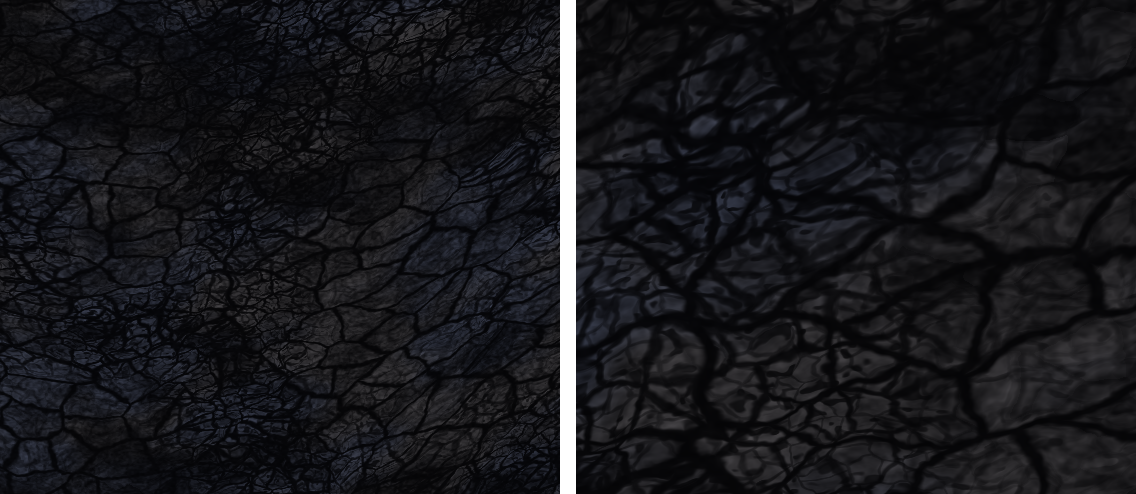
Left, the full canvas; right, a detail of the centre.
This texture is drawn by a WebGL 2 fragment shader. Its source:

```glsl
#version 300 es
precision highp float;
// Dark fractured rock: layered angular plates split by black cracks, with fine grain.

uniform vec2 u_resolution;
out vec4 fragColor;

vec2 hash2(vec2 p) {
    uvec2 v = uvec2(ivec2(p)) * 1664525u + 1013904223u;
    v.x += v.y * 1664525u;
    v.y += v.x * 1664525u;
    v ^= v >> 16u;
    v.x += v.y * 1664525u;
    v.y += v.x * 1664525u;
    v ^= v >> 16u;
    return vec2(v & 0xffffu) / 65535.0;
}

float noise(vec2 p) {
    vec2 i = floor(p), f = fract(p);
    f = f * f * (3.0 - 2.0 * f);
    float low = mix(hash2(i).x, hash2(i + vec2(1, 0)).x, f.x);
    float high = mix(hash2(i + vec2(0, 1)).x, hash2(i + vec2(1, 1)).x, f.x);
    return mix(low, high, f.y);
}

float fbm(vec2 p) {
    float sum = 0.0, amp = 0.533;
    for (int i = 0; i < 4; i++) {
        sum += amp * noise(p);
        p = mat2(1.6, 1.2, -1.2, 1.6) * p + 17.3;
        amp *= 0.5;
    }
    return sum;
}

// Voronoi plates: x = distance to the nearest edge, y = random value per plate
vec2 plates(vec2 p) {
    vec2 cell = floor(p), f = fract(p), home = vec2(0), toSeed = vec2(0);
    float best = 8.0;
    for (int y = -1; y <= 1; y++)
    for (int x = -1; x <= 1; x++) {
        vec2 g = vec2(x, y);
        vec2 r = g + hash2(cell + g) - f;
        if (dot(r, r) < best) {
            best = dot(r, r);
            home = g;
            toSeed = r;
        }
    }
    float edge = 8.0;
    for (int y = -2; y <= 2; y++)
    for (int x = -2; x <= 2; x++) {
        vec2 g = home + vec2(x, y);
        vec2 r = g + hash2(cell + g) - f;
        vec2 d = r - toSeed;
        if (dot(d, d) > 0.0001) edge = min(edge, dot(0.5 * (toSeed + r), normalize(d)));
    }
    return vec2(edge, hash2(cell + home + 71.0).y);
}

float gap(float edge, float width) {
    return smoothstep(width * 0.35, width * 1.35 + 0.015, edge);
}

void main() {
    vec2 uv = gl_FragCoord.xy / u_resolution.y;

    // Strata lie flat on the left and climb towards the right
    vec2 p = uv;
    p.y -= 0.24 * uv.x * uv.x - 0.05 * uv.x;
    p += 0.07 * (vec2(fbm(uv * 4.0), fbm(uv * 4.0 + 31.0)) - 0.5);
    vec2 jag = vec2(fbm(p * vec2(26, 38)), fbm(p * vec2(26, 38) + 53.0)) - 0.5;
    p += 0.022 * jag * vec2(1.3, 0.8);

    // Regions of broken rubble and of broad slabs
    float rubble = smoothstep(0.32, 0.66, fbm(p * vec2(4, 6) + 9.0) + 0.12 * (uv.x - 0.55));
    float shade = smoothstep(0.3, 0.7, fbm(p * vec2(5, 9) + 40.0));

    // Three generations of fractures
    vec2 slab = plates(p * vec2(9, 17) + 3.0);
    vec2 shard = plates(p * vec2(21, 34) + 25.0);
    vec2 chip = plates(p * vec2(46, 72) + 60.0);
    float wear = mix(0.5, 1.6, noise(p * vec2(13, 20) + 5.0));
    float solid = gap(slab.x, 0.045 * wear);
    solid *= mix(1.0, gap(shard.x, 0.075 * wear), 0.35 + 0.65 * rubble);
    solid *= mix(1.0, gap(chip.x, 0.09 * wear), 0.2 + 0.6 * rubble * (1.0 - 0.5 * shade));

    // Stone surface: flat plate tones, streaked relief and gritty grain
    vec2 s = p * vec2(55, 120);
    float relief = fbm(s) - fbm(s + vec2(0.35, -0.6));
    float grit = noise(uv * vec2(190, 250)) - 0.5;
    float speck = noise(p * vec2(120, 230) + 11.0);
    float tone = 0.122 + 0.045 * (slab.y - 0.5) + 0.055 * (shard.y - 0.5) + 0.025 * (chip.y - 0.5);
    tone += 0.06 * (shade - 0.5) + 0.11 * relief + 0.055 * grit;
    tone += 0.03 * smoothstep(0.1, 0.02, abs(shard.x - 0.13)) * rubble;

    // Pits bite into the rubble, and hollows sink into shadow
    solid *= mix(1.0, smoothstep(0.16, 0.42, speck), 0.35 + 0.5 * rubble);
    solid *= mix(0.6, 1.0, smoothstep(0.0, 0.5, shade + 0.25 * (shard.y - 0.5)));
    float value = mix(0.024 + 0.014 * grit, max(tone, 0.03), solid);

    // Cool grey with faint blue and brown stains
    float stain = fbm(p * vec2(4, 9) + 80.0);
    vec3 tint = mix(vec3(1.03, 1.0, 1.02), vec3(0.9, 0.98, 1.22), smoothstep(0.35, 0.68, stain));
    fragColor = vec4(value * tint + vec3(0.0, 0.0, 0.006), 1.0);
}
```
